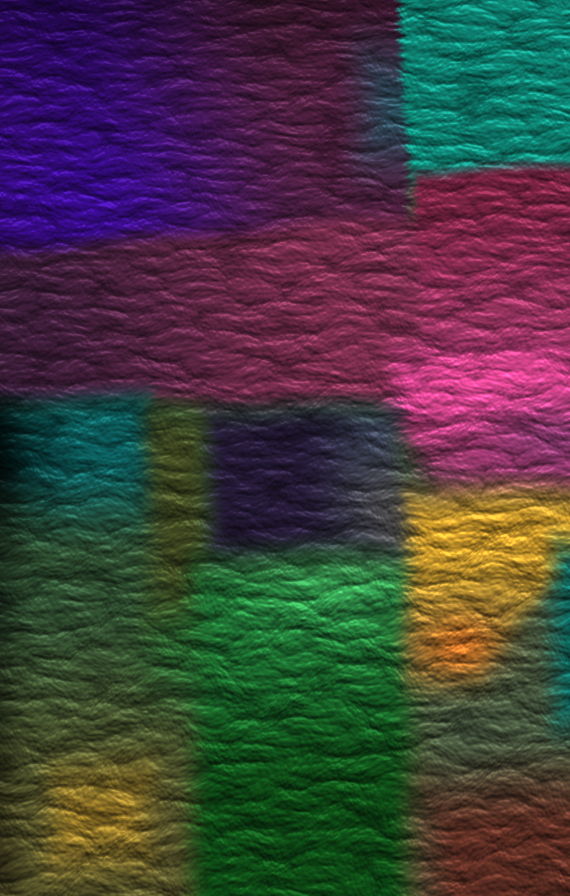
This texture is drawn by a Shadertoy shader. Its source:

```glsl
vec2 hash2(vec2 p) {
    vec3 q = fract(p.xyx * vec3(0.1031, 0.1030, 0.0973));
    q += dot(q, q.yzx + 33.33);
    return fract((q.xx + q.yz) * q.zy);
}

// Distance to the nearest scattered cell centre
float cellular(vec2 p) {
    vec2 cell = floor(p), f = fract(p);
    float nearest = 4.0;
    for (int y = -1; y <= 1; y++) {
        for (int x = -1; x <= 1; x++) {
            vec2 offset = vec2(x, y);
            vec2 d = offset + hash2(cell + offset + 40.0) - f;
            nearest = min(nearest, dot(d, d));
        }
    }
    return sqrt(nearest);
}

// Rippled glass: short horizontal folds, tighter towards the top, with grain
float glassHeight(vec2 p) {
    p.y *= 0.82 + 0.18 * p.y;
    p.y += 0.0022 * sin(p.x * 37.0 + 3.0 * sin(p.y * 23.0));
    p.y += 0.0014 * sin(p.x * 97.0 + p.y * 61.0);
    p.x += 0.006 * sin(p.y * 83.0 + 2.0 * sin(p.x * 29.0));
    float folds = cellular(p * vec2(19.0, 58.0));
    float creases = cellular(p * vec2(52.0, 128.0) + 9.0);
    float grain = cellular(p * vec2(170.0, 235.0) + 21.0);
    return folds + 0.36 * creases + 0.22 * grain;
}

// Soft-edged box given by its lower left and upper right corners
float pane(vec2 p, vec4 box, float soft) {
    vec2 d = abs(p - 0.5 * (box.xy + box.zw)) - 0.5 * (box.zw - box.xy);
    float dist = length(max(d, 0.0)) + min(max(d.x, d.y), 0.0);
    return 1.0 - smoothstep(-soft, soft, dist);
}

float glow(vec2 p, vec2 centre, vec2 radius) {
    vec2 d = (p - centre) / radius;
    return exp(-dot(d, d));
}

vec3 upperPanes(vec3 col, vec2 p) {
    // Indigo fading into plum
    vec3 violet = mix(vec3(0.18, 0.03, 0.42), vec3(0.29, 0.11, 0.23), smoothstep(0.14, 0.56, p.x + 0.3 * (p.y - 0.82)));
    violet *= 1.0 - 0.35 * smoothstep(0.88, 1.03, p.y);
    violet += vec3(0.02, 0.0, 0.10) * glow(p, vec2(0.17, 0.78), vec2(0.26, 0.07));
    col = mix(col, violet, pane(p, vec4(-0.2, 0.70, 0.72, 1.2), 0.015));

    // Plum band warming towards the right
    vec3 plum = mix(vec3(0.22, 0.10, 0.21), vec3(0.46, 0.16, 0.28), smoothstep(0.0, 0.65, p.x));
    col = mix(col, plum, pane(p, vec4(-0.2, 0.550, 0.74, 0.722 + 0.05 * p.x), 0.014));

    // Teal corner with a blurred shoulder
    col = mix(col, vec3(0.11, 0.30, 0.34), 0.9 * pane(p, vec4(0.645, 0.83, 0.80, 0.93), 0.065));
    float tealLeft = 0.705 + 0.02 * smoothstep(0.90, 0.78, p.y);
    col = mix(col, vec3(0.03, 0.47, 0.41), pane(p, vec4(tealLeft, 0.778 + 0.03 * p.x, 1.2, 1.2), 0.010));

    // Rose field and its hot pink glow
    vec3 rose = mix(vec3(0.56, 0.18, 0.35), vec3(0.45, 0.12, 0.24), smoothstep(0.62, 0.79, p.y));
    col = mix(col, rose, pane(p, vec4(0.73, 0.56, 1.2, 0.790 + 0.025 * p.x), 0.012));
    vec3 magenta = mix(vec3(0.55, 0.17, 0.37), vec3(0.86, 0.25, 0.55), glow(p, vec2(0.88, 0.575), vec2(0.26, 0.06)));
    col = mix(col, magenta, pane(p, vec4(0.69 + 0.9 * max(0.54 - p.y, 0.0), 0.453, 1.2, 0.61), 0.035));
    return mix(col, vec3(0.42, 0.19, 0.37), 0.7 * glow(p, vec2(0.98, 0.51), vec2(0.13, 0.04)));
}

vec3 lowerPanes(vec3 col, vec2 p) {
    // Teal, dark violet and slate row
    vec3 teal = vec3(0.03, 0.33, 0.33) * smoothstep(-0.08, 0.16, p.x);
    col = mix(col, teal, pane(p, vec4(-0.2, 0.38, 0.265, 0.556), 0.022) * smoothstep(0.37, 0.49, p.y));
    col = mix(col, vec3(0.23, 0.26, 0.11), pane(p, vec4(0.265, 0.30, 0.36, 0.535), 0.04));
    vec3 dusk = mix(vec3(0.13, 0.09, 0.20), vec3(0.19, 0.22, 0.30), smoothstep(0.52, 0.68, p.x));
    col = mix(col, dusk, pane(p, vec4(0.37, 0.385, 0.70, 0.542), 0.028));
    col = mix(col, vec3(0.29, 0.27, 0.25), 0.8 * glow(p, vec2(0.71, 0.43), vec2(0.10, 0.06)));

    // Green column, brightest along its top
    vec3 green = mix(vec3(0.04, 0.27, 0.07), vec3(0.09, 0.40, 0.17), smoothstep(0.10, 0.32, p.y));
    green += vec3(0.09, 0.18, 0.12) * glow(p, vec2(0.61, 0.35), vec2(0.16, 0.05));
    col = mix(col, green, pane(p, vec4(0.34, -0.2, 0.717, 0.368), 0.035));
    col = mix(col, vec3(0.10, 0.35, 0.14), 0.7 * glow(p, vec2(0.32, 0.27), vec2(0.07, 0.06)));

    // Amber pane, orange ember and teal sliver
    vec3 amber = mix(vec3(0.43, 0.37, 0.17), vec3(0.74, 0.55, 0.13), smoothstep(0.26, 0.40, p.y));
    float cut = 0.84 + 1.2 * max(p.y - 0.24, 0.0);
    col = mix(col, amber, pane(p, vec4(0.718, 0.24, cut, 0.446), 0.03));
    col = mix(col, vec3(0.78, 0.38, 0.09), 0.75 * glow(p, vec2(0.81, 0.28), vec2(0.07, 0.035)));
    col = mix(col, vec3(0.03, 0.36, 0.33), pane(p, vec4(0.975, 0.19, 1.2, 0.39), 0.035));

    // Brown and amber lower corners
    col = mix(col, vec3(0.34, 0.16, 0.12), pane(p, vec4(0.75, -0.2, 1.2, 0.08 + 0.05 * p.x), 0.06));
    return mix(col, vec3(0.55, 0.43, 0.12), pane(p, vec4(0.10, 0.045, 0.255, 0.132), 0.05));
}

void mainImage(out vec4 fragColor, in vec2 fragCoord) {
    vec2 uv = fragCoord / iResolution.xy;
    vec2 p = fragCoord / iResolution.y;
    float height = glassHeight(p);
    float slope = glassHeight(p + vec2(0.0006, 0.0028)) - height;

    // Colours seen through the bent glass
    vec2 bent = uv + vec2(0.02, 0.008) * slope;
    bent += 0.003 * sin(uv.yx * vec2(27.0, 19.0));
    vec3 olive = mix(vec3(0.31, 0.30, 0.14), vec3(0.16, 0.28, 0.17), smoothstep(0.05, 0.36, bent.y));
    olive = mix(olive, vec3(0.24, 0.30, 0.21), smoothstep(0.65, 0.80, bent.x));
    vec3 col = lowerPanes(upperPanes(olive, bent), bent);
    col *= mix(0.6, 1.0, smoothstep(-0.01, 0.07, uv.x + 0.4 * smoothstep(0.5, 0.7, uv.y)));

    // Dark troughs and thin pale glints on the folds
    float strength = mix(1.5, 1.05, smoothstep(0.2, 0.6, uv.y));
    col *= clamp(1.0 + strength * slope, 0.45, 1.4);
    col *= 1.05 - 0.22 * smoothstep(0.7, 1.1, height);
    col = mix(col, vec3(dot(col, vec3(0.3, 0.55, 0.15))), 0.06);
    col += smoothstep(0.14, 0.34, slope) * (0.045 + 0.06 * col);
    fragColor = vec4(clamp(col, 0.0, 1.0), 1.0);
}
```
